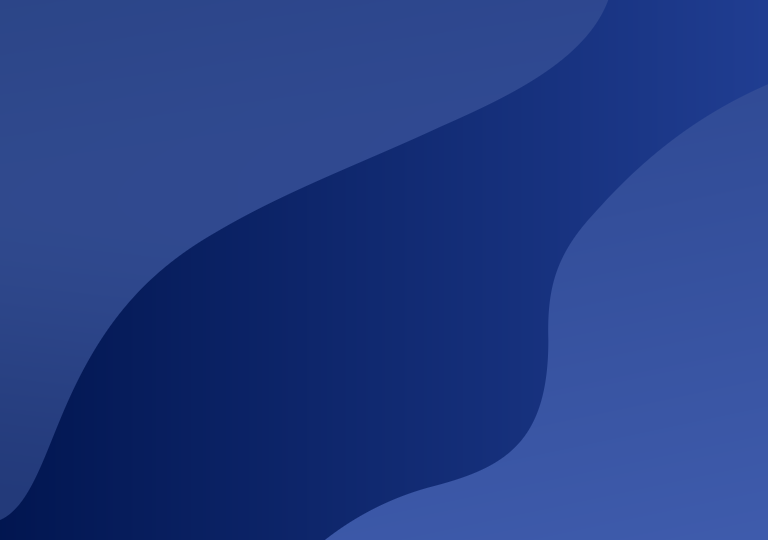
Give the GLSL for this background, as a Shadertoy shader.

```glsl
// Draws a deep blue diagonal ribbon winding between two paler blue wavy fields.

// Control points of four joined cubic curves, rising from bottom to top
const vec2 UPPER_EDGE[13] = vec2[13](
    vec2(0.0, 0.037),
    vec2(0.036, 0.059), vec2(0.055, 0.144), vec2(0.078, 0.222),
    vec2(0.125, 0.385), vec2(0.182, 0.489), vec2(0.280, 0.569),
    vec2(0.371, 0.646), vec2(0.475, 0.700), vec2(0.573, 0.765),
    vec2(0.664, 0.822), vec2(0.763, 0.889), vec2(0.792, 1.0));

const vec2 LOWER_EDGE[13] = vec2[13](
    vec2(0.423, 0.0),
    vec2(0.466, 0.048), vec2(0.513, 0.080), vec2(0.560, 0.098),
    vec2(0.656, 0.133), vec2(0.714, 0.178), vec2(0.714, 0.370),
    vec2(0.712, 0.467), vec2(0.724, 0.530), vec2(0.775, 0.607),
    vec2(0.840, 0.711), vec2(0.911, 0.789), vec2(1.0, 0.844));

vec2 bezier(vec2 a, vec2 b, vec2 c, vec2 d, float t) {
    float s = 1.0 - t;
    return s * s * s * a + 3.0 * s * t * (s * b + t * c) + t * t * t * d;
}

// Horizontal position of an edge at height y, found by bisection
float edgeX(vec2 pts[13], float y) {
    int k = 0;
    for (int i = 3; i < 12; i += 3)
        if (y > pts[i].y) k = i;

    float lo = 0.0, hi = 1.0;
    for (int i = 0; i < 20; i++) {
        float mid = 0.5 * (lo + hi);
        if (bezier(pts[k], pts[k + 1], pts[k + 2], pts[k + 3], mid).y < y) lo = mid;
        else hi = mid;
    }
    return bezier(pts[k], pts[k + 1], pts[k + 2], pts[k + 3], 0.5 * (lo + hi)).x;
}

// Antialiased coverage of the side where f is positive
float coverage(float f) {
    return clamp(f / max(length(vec2(dFdx(f), dFdy(f))), 1e-5) + 0.5, 0.0, 1.0);
}

void mainImage(out vec4 fragColor, in vec2 fragCoord) {
    vec2 uv = fragCoord / iResolution.xy;

    // Ribbon brightens from left to right
    vec3 ribbon = mix(vec3(0.005, 0.085, 0.315), vec3(0.125, 0.240, 0.570), uv.x);

    // Upper field is palest across its middle and darkest at its foot
    vec3 upper = mix(vec3(0.135, 0.225, 0.475), vec3(0.188, 0.288, 0.555),
                     smoothstep(0.0, 0.65, uv.y + 0.15 * uv.x));
    upper = mix(upper, vec3(0.170, 0.270, 0.530), smoothstep(0.6, 1.1, uv.y - 0.2 * uv.x));
    upper += vec3(0.0, 0.0, 0.025) * uv.x;

    // Lower field brightens towards the bottom right corner
    vec3 lower = mix(vec3(0.180, 0.282, 0.570), vec3(0.245, 0.358, 0.675),
                     clamp(0.85 - uv.y + 0.3 * (uv.x - 0.5), 0.0, 1.0));

    // Layer the two fields over the ribbon
    vec3 color = mix(ribbon, upper, coverage(edgeX(UPPER_EDGE, uv.y) - uv.x));
    color = mix(color, lower, coverage(uv.x - edgeX(LOWER_EDGE, uv.y)));

    fragColor = vec4(color, 1.0);
}
```
